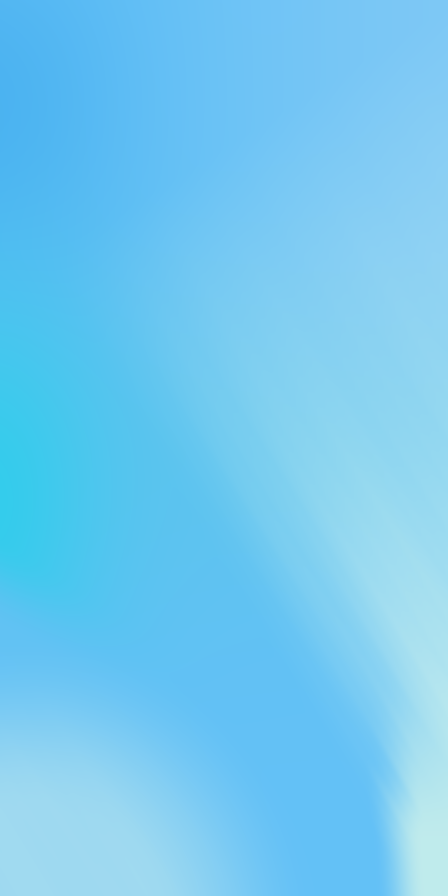
Write a Shadertoy shader that draws this background.

```glsl
// Soft sky-blue gradient with a pale diagonal beam, a cyan glow on the left
// and light pools in the lower corners. Smooth masks blend colours in turn;
// layered sines running along the beam add fine brushed streaks.

#define BEAM_DIR vec2(0.53, -0.848)
#define BEAM_EDGE vec2(0.80, 1.12)
#define BEAM_FADE vec2(-1.15, 0.25)
#define STREAK_FREQ 24.0
#define STREAK_GAIN 0.07
#define CYAN_CENTER vec2(-0.03, 0.88)
#define CYAN_SIZE vec2(0.25, 0.45)
#define POOL_CENTER vec2(0.05, -0.10)
#define POOL_SIZE vec2(0.62, 0.64)

const vec3 SKY = vec3(0.39, 0.755, 0.965);
const vec3 MID_SKY = vec3(0.365, 0.765, 0.935);
const vec3 DEEP_BLUE = vec3(0.28, 0.69, 0.94);
const vec3 HAZE = vec3(0.55, 0.80, 0.96);
const vec3 CYAN = vec3(0.20, 0.80, 0.925);
const vec3 BEAM = vec3(0.72, 0.905, 0.935);
const vec3 POOL = vec3(0.63, 0.855, 0.94);
const vec3 CORNER = vec3(0.75, 0.92, 0.925);

// Gaussian falloff around a center, with a separate size per axis
float glow(vec2 p, vec2 center, vec2 size) {
    vec2 d = (p - center) / size;
    return exp(-dot(d, d));
}

// Fine lines across the beam, drifting slowly along it; about -1 to 1
float streaks(float across, float along) {
    float sum = 0.0, gain = 0.5, freq = STREAK_FREQ;
    for (int i = 0; i < 4; i++) {
        float drift = 2.0 * sin(along * 2.3 + float(i) * 1.7);
        sum += gain * sin(across * freq + drift + float(i) * 2.1);
        freq *= 2.13;
        gain *= 0.6;
    }
    return sum;
}

void mainImage(out vec4 fragColor, in vec2 fragCoord) {
    // Canvas space: x in 0..1, y in 0..2
    vec2 p = fragCoord / iResolution.xy * vec2(1.0, 2.0);
    float along = dot(p, BEAM_DIR);
    float across = dot(p, vec2(-BEAM_DIR.y, BEAM_DIR.x));
    float lines = streaks(across, along);

    // Sky, with a greener middle, a deep left side and haze on the right
    vec3 color = mix(SKY, MID_SKY, glow(p, vec2(0.3, 1.0), vec2(0.9, 0.45)));
    color = mix(color, DEEP_BLUE, 0.9 * glow(p, vec2(-0.08, 1.76), vec2(0.36, 0.40)));
    float haze = smoothstep(0.1, 1.1, p.x) * smoothstep(0.9, 1.5, p.y);
    color = mix(color, HAZE, 0.65 * haze);

    // Cyan glow, cut off below by a sloping soft edge
    float aboveSlope = smoothstep(-0.10, 0.10, p.y - 0.70 + 0.6 * p.x);
    color = mix(color, CYAN, aboveSlope * glow(p, CYAN_CENTER, CYAN_SIZE));

    // Diagonal beam, brighter toward the lower right
    float beam = smoothstep(BEAM_EDGE.x, BEAM_EDGE.y, across + 0.012 * lines);
    beam *= clamp((along - BEAM_FADE.x) / (BEAM_FADE.y - BEAM_FADE.x), 0.0, 1.0);
    beam *= 1.0 + STREAK_GAIN * lines;
    color = mix(color, BEAM, clamp(beam, 0.0, 1.0));

    // Pale pool at the lower left
    float pool = 1.0 - smoothstep(0.45, 1.08, length((p - POOL_CENTER) / POOL_SIZE));
    color = mix(color, POOL, pool * (0.97 + 0.03 * lines));

    // Bright lower right corner with a brushed left edge
    float brushedX = p.x + 0.06 * p.y + 0.02 * lines * smoothstep(0.05, 0.3, p.y);
    float corner = smoothstep(0.84, 0.95, brushedX);
    corner *= 1.0 - smoothstep(0.12, 0.55, p.y);
    color = mix(color, CORNER, corner);

    fragColor = vec4(color, 1.0);
}
```
